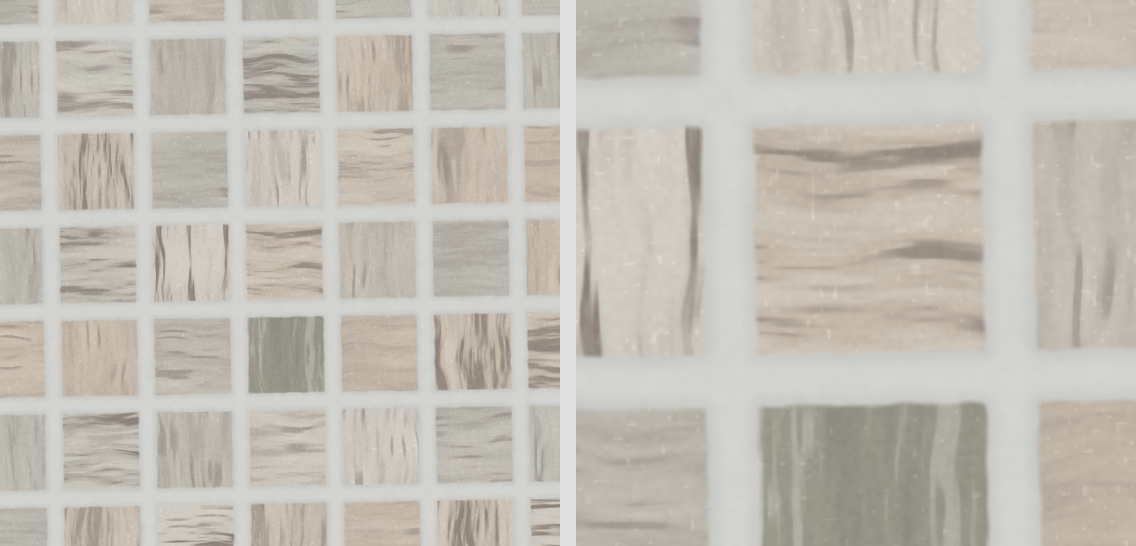
Left: the whole. Right: its middle third, enlarged.
A WebGL 1 fragment shader for this texture:

```glsl
precision highp float;
// Mosaic of small wood-grained stone tiles in wide pale grout, slightly tilted.

#define PITCH 0.1665              // tile spacing, in canvas widths
#define FIRST vec2(0.1693, 0.140) // centre of tile (1,1), from the top left
#define TILT 0.0175               // rotation of the grid, radians
#define TILE_HALF 0.406           // half tile size, in cells
#define CORNER 0.018              // corner radius, in cells
#define EDGE_SOFT 0.014           // edge blur, in cells
#define DARK_TILE vec2(3.0, 4.0)  // the single olive tile
#define GROUT vec3(0.820, 0.822, 0.806)
#define BEIGE vec3(0.765, 0.718, 0.662)
#define GREY vec3(0.728, 0.713, 0.678)
#define PALE vec3(0.805, 0.790, 0.760)
#define VEIN vec3(0.525, 0.480, 0.450)

uniform vec2 u_resolution;

float hash(vec2 p) {
  vec3 q = fract(vec3(p.xyx) * 0.1031);
  q += dot(q, q.yzx + 33.33);
  return fract((q.x + q.y) * q.z);
}

float noise(vec2 p) {
  vec2 i = floor(p), f = fract(p);
  f = f * f * (3.0 - 2.0 * f);
  float low = mix(hash(i), hash(i + vec2(1.0, 0.0)), f.x);
  float high = mix(hash(i + vec2(0.0, 1.0)), hash(i + 1.0), f.x);
  return mix(low, high, f.y);
}

float roundedBox(vec2 p, float halfSize, float radius) {
  vec2 q = abs(p) - halfSize + radius;
  return length(max(q, 0.0)) + min(max(q.x, q.y), 0.0) - radius;
}

// Grain runs along x; each tile has its own tint, contrast and veins.
vec3 woodTile(vec2 p, vec2 id) {
  float tintPick = hash(id + 17.3);
  float palePick = hash(id + 41.7);
  float bold = mix(0.12, 1.0, smoothstep(0.5, 1.0, hash(id + 73.1)));
  float olive = 1.0 - step(0.5, length(id - DARK_TILE));
  vec2 seed = 20.0 + 60.0 * vec2(hash(id + 5.9), hash(id + 29.4));

  vec3 base = mix(BEIGE, GREY, smoothstep(0.3, 0.7, tintPick));
  base = mix(base, PALE, 0.8 * smoothstep(0.7, 1.0, palePick));
  base = mix(base, vec3(0.600, 0.590, 0.540), olive);
  bold = mix(bold, 0.6, olive);

  // Layered stretched noise, bent a little by a slow wobble
  p.y += 0.06 * (noise(p * 3.0 + seed) - 0.5);
  float broad = noise(vec2(p.x * 0.9, p.y * 8.0) + seed);
  float fine = noise(vec2(p.x * 3.0, p.y * 26.0) + seed.yx);
  float hair = noise(vec2(p.x * 8.0, p.y * 54.0) + seed + 9.0);
  float grain = 0.45 * broad + 0.35 * fine + 0.20 * hair;
  float patches = noise(p * vec2(2.2, 3.5) + seed.yx + 31.0);

  vec3 color = base * (1.0 - (grain - 0.5) * (0.10 + 0.12 * bold));
  color *= 1.0 + 0.05 * (patches - 0.5);

  // Pale streaks, dark veins and a few isolated scratches
  float light = 1.0 - smoothstep(0.30, 0.46, grain);
  float dark = smoothstep(0.50, 0.72, grain) * (1.0 - olive);
  float scratch = smoothstep(0.60, 0.85, fine) * smoothstep(0.55, 0.80, patches);
  color = mix(color, PALE, 0.6 * bold * light);
  color = mix(color, VEIN, 0.85 * bold * dark);
  return mix(color, VEIN, 0.4 * scratch * (1.0 - olive));
}

void main() {
  // Tilted grid with y running down
  vec2 p = vec2(gl_FragCoord.x, u_resolution.y - gl_FragCoord.y) / u_resolution.x;
  float c = cos(TILT), s = sin(TILT);
  vec2 d = p - FIRST;
  vec2 grid = vec2(c * d.x - s * d.y, s * d.x + c * d.y) / PITCH + 1.5;
  vec2 id = floor(grid);
  vec2 local = fract(grid) - 0.5;

  // Tile outline with slightly uneven edges
  float dist = roundedBox(local, TILE_HALF, CORNER);
  dist += 0.012 * (noise(grid * 13.0 + 40.0) - 0.5);
  float soft = max(EDGE_SOFT, 1.0 / (PITCH * u_resolution.x));
  float tileMask = 1.0 - smoothstep(-soft, soft, dist);

  // Grout: brighter along its middle, faintly mottled
  float mottling = noise(grid * 9.0 + 70.0) + noise(grid * 34.0 + 90.0) - 1.0;
  vec3 grout = GROUT * (0.962 + 0.045 * smoothstep(0.0, 0.07, dist));
  grout += 0.012 * mottling;

  // Grain direction alternates like a checkerboard
  float upright = mod(id.x + id.y, 2.0);
  vec3 tile = woodTile(mix(local, local.yx, upright), id);
  tile += 0.025 * (noise(grid * 48.0 + 60.0) - 0.5);
  tile += 0.05 * smoothstep(0.82, 1.0, noise(grid * 40.0 + 25.0));

  gl_FragColor = vec4(mix(grout, tile, tileMask), 1.0);
}
```
